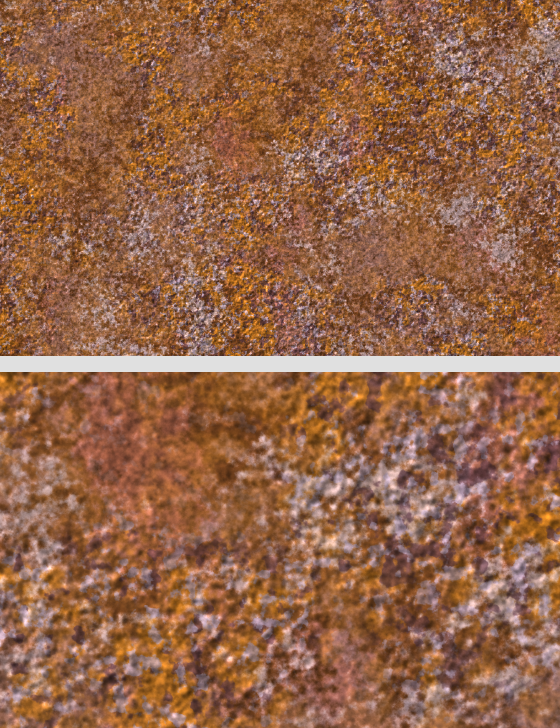
Top: the whole. Bottom: its middle third, enlarged.
A WebGL 2 fragment shader for this texture:

```glsl
#version 300 es
precision highp float;

uniform vec2 u_resolution;
out vec4 fragColor;

float hash(vec2 cell) {
    uvec2 k = uvec2(ivec2(cell)) * uvec2(1597u, 3571u);
    uint n = (k.x ^ (k.y << 7)) * 2654435u + k.y;
    n = (n ^ (n >> 15)) * 739391u;
    n = (n ^ (n >> 13)) * 974711u;
    return float((n ^ (n >> 16)) & 65535u) / 65535.0;
}

float noise(vec2 p) {
    vec2 cell = floor(p), f = fract(p);
    f = f * f * (3.0 - 2.0 * f);
    float low = mix(hash(cell), hash(cell + vec2(1, 0)), f.x);
    float high = mix(hash(cell + vec2(0, 1)), hash(cell + vec2(1, 1)), f.x);
    return mix(low, high, f.y);
}

float fbm(vec2 p) {
    float sum = 0.0, amplitude = 0.5;
    for (int i = 0; i < 4; i++) {
        sum += amplitude * noise(p);
        p = mat2(1.6, 1.2, -1.2, 1.6) * p + 17.3;
        amplitude *= 0.5;
    }
    return sum / 0.9375;
}

// Height of the flaking crust
float crust(vec2 p) {
    return 0.45 * noise(p * 70.0) + 0.55 * noise(p.yx * 125.0 + 40.0) + 0.4 * noise(p * 215.0 + 9.0);
}

void main() {
    vec2 p = gl_FragCoord.xy / u_resolution.y;
    float aspect = u_resolution.x / u_resolution.y;
    vec2 warped = p + 0.08 * (vec2(fbm(p * 15.0), fbm(p * 15.0 + 31.0)) - 0.5);

    // Worn diagonal band and weathered sides
    float offBand = dot(p - vec2(0.75, 0.63), normalize(vec2(0.46, 1.0)));
    float worn = exp(-14.0 * offBand * offBand);
    float side = smoothstep(0.45, 1.0, abs(2.0 * p.x / aspect - 1.0));

    float crumbs = fbm(p * 42.0 + 5.0);
    float grain = fbm(p * 135.0 + 71.0);
    float rough = smoothstep(0.3, 0.62, fbm(warped * 7.0 + 12.0) + 0.07 - 0.13 * worn);

    // Brown ground with mauve haze
    float ground = 0.45 * fbm(warped * 8.0 + 55.0) + 0.55 * crumbs;
    vec3 color = mix(vec3(0.46, 0.26, 0.12), vec3(0.62, 0.38, 0.18), smoothstep(0.36, 0.64, ground));
    float haze = 0.42 * fbm(warped * 6.0 + 23.0) + 0.35 * grain + 0.23 * crumbs;
    color = mix(color, vec3(0.56, 0.40, 0.38), 0.7 * smoothstep(0.42, 0.61, haze + 0.02 * side));

    // Upright pink stains
    float stain = fbm(warped * vec2(6.0, 3.0) + 90.0);
    color = mix(color, vec3(0.63, 0.36, 0.33), 0.5 * smoothstep(0.62, 0.74, stain + 0.2 * (grain - 0.5)));

    // Orange rust in crumbling clusters
    float rust = 0.4 * fbm(warped * 10.0 + 140.0) + 0.6 * crumbs;
    float rustCover = smoothstep(0.45, 0.61, rust) * (0.3 + 0.7 * rough);
    color = mix(color, vec3(0.70, 0.42, 0.09), 0.8 * rustCover);

    // Pale lilac bloom with broken edges
    float bloom = 0.46 * fbm(warped * 7.0 + 201.0) + 0.28 * fbm(p * 48.0 + 63.0) + 0.26 * grain;
    float bloomCover = smoothstep(0.52, 0.67, bloom + 0.035 * side - 0.02 * worn);
    color = mix(color, vec3(0.67, 0.59, 0.60), 0.75 * bloomCover);

    // Violet pits and small cold flecks
    float pits = smoothstep(0.56, 0.7, fbm(p * 72.0 + 260.0));
    color = mix(color, vec3(0.32, 0.20, 0.24), 0.7 * pits * rough);
    float flecks = smoothstep(0.58, 0.72, fbm(p * 88.0 + 310.0) + 0.05 * bloomCover);
    color = mix(color, vec3(0.62, 0.55, 0.63), 0.7 * flecks * (0.25 + 0.75 * rough));

    // Relief lit from the upper left, then fine grain
    float relief = crust(p) - crust(p + vec2(-0.0032, 0.0032));
    color *= 1.0 + relief * mix(0.3, 0.9, rough);
    color *= 0.99 + 0.8 * (grain - 0.5) + 0.24 * (noise(p * 290.0 + 8.0) - 0.5);

    fragColor = vec4(clamp(color, 0.0, 1.0), 1.0);
}
```
